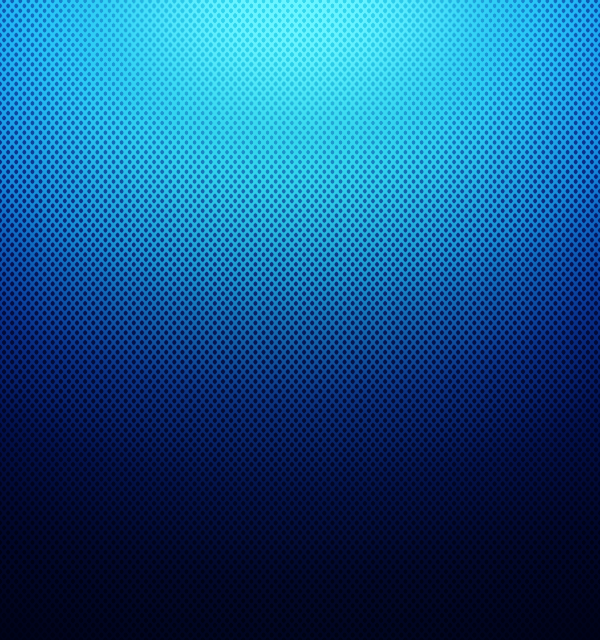
A WebGL 1 fragment shader for this background:

```glsl
precision highp float;

uniform vec2 u_resolution;

const float TAU = 6.28319;

// Light falloff from pale cyan through blue to near black
vec3 lightRamp(float d) {
  vec3 color = mix(vec3(0.42, 0.96, 1.0), vec3(0.20, 0.84, 0.93), smoothstep(0.0, 0.2, d));
  color = mix(color, vec3(0.09, 0.53, 0.77), smoothstep(0.20, 0.48, d));
  color = mix(color, vec3(0.045, 0.21, 0.52), smoothstep(0.38, 0.61, d));
  color = mix(color, vec3(0.015, 0.08, 0.30), smoothstep(0.53, 0.75, d));
  color = mix(color, vec3(0.008, 0.03, 0.16), smoothstep(0.66, 0.90, d));
  return mix(color, vec3(0.0, 0.01, 0.075), smoothstep(0.84, 1.14, d));
}

// Staggered diamond holes: 1 inside a hole, 0 on the crossing diagonal wires
float meshHoles(vec2 uv) {
  vec2 wave = cos(TAU * uv * vec2(74.0, 65.6));
  float weave = 0.5 * (wave.x + wave.y);
  return smoothstep(0.0, 0.6, weave * weave);
}

void main() {
  vec2 uv = gl_FragCoord.xy / u_resolution;

  // Distance from the lamp at the top centre
  vec2 offset = uv - vec2(0.49, 1.0);
  float side = offset.x * offset.x;
  float lampDistance = length(offset * vec2(0.54, 1.0)) + 0.25 * side;

  // Holes sit further down the ramp than the wires around them
  vec3 color = lightRamp(lampDistance - 0.045 + 0.21 * meshHoles(uv));

  // Bluer towards the sides
  color *= 1.0 + side * vec3(-1.2, -0.45, 0.25);

  gl_FragColor = vec4(color, 1.0);
}
```
